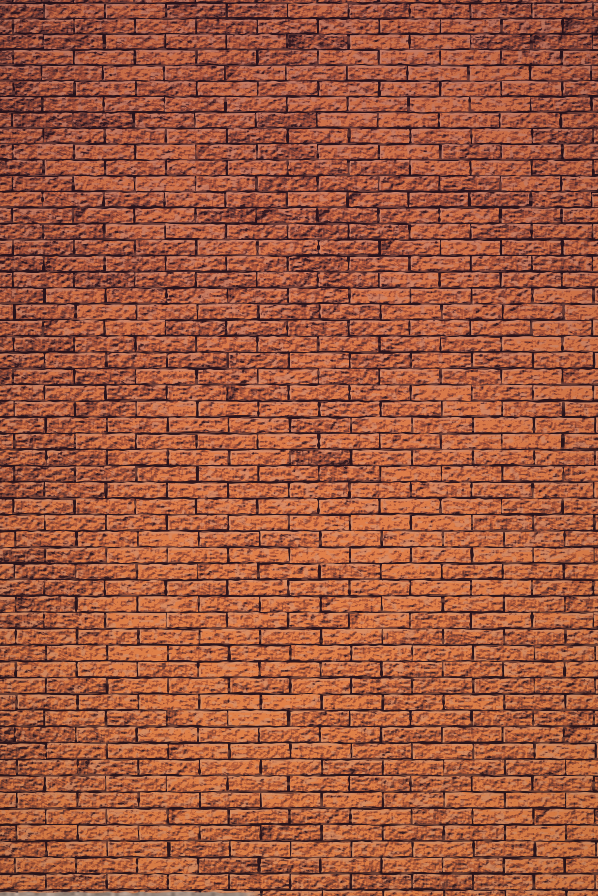
A WebGL 1 fragment shader for this texture:

```glsl
precision highp float;
// Sunlit wall of rough orange-red bricks in running bond, with thin shadowed joints.
uniform vec2 u_resolution;

float hash(vec2 p) {
    return fract(sin(dot(p, vec2(127.1, 311.7))) * 43758.5453);
}

float noise(vec2 p) {
    vec2 i = floor(p), f = fract(p);
    f = f * f * (3.0 - 2.0 * f);
    return mix(mix(hash(i), hash(i + vec2(1.0, 0.0)), f.x),
               mix(hash(i + vec2(0.0, 1.0)), hash(i + 1.0), f.x), f.y);
}

// Rough clay relief, stretched a little along the courses
float relief(vec2 p) {
    float h = 0.0, amp = 0.5;
    for (int i = 0; i < 3; i++) {
        h += amp * noise(p * vec2(3.4, 4.4));
        p = p * 1.8 + 17.3;
        amp *= 0.65;
    }
    return h;
}

float boxDistance(vec2 p, vec2 halfSize) {
    vec2 d = abs(p) - halfSize;
    return length(max(d, 0.0)) + min(max(d.x, d.y), 0.0);
}

// Shadow to sunlit clay
vec3 clayRamp(float t) {
    vec3 c = mix(vec3(0.21, 0.11, 0.13), vec3(0.40, 0.23, 0.21), smoothstep(0.0, 0.22, t));
    c = mix(c, vec3(0.56, 0.29, 0.22), smoothstep(0.22, 0.42, t));
    c = mix(c, vec3(0.70, 0.36, 0.24), smoothstep(0.42, 0.6, t));
    return mix(c, vec3(0.85, 0.485, 0.29), smoothstep(0.62, 0.84, t));
}

void main() {
    vec2 uv = gl_FragCoord.xy / u_resolution;
    float down = 1.0 - uv.y;

    // Courses are slightly shorter near the top of the wall
    float course = 54.7 * down + 0.88 * (1.0 - exp(-4.0 * down)) - 0.2;
    float row = floor(course);
    float along = uv.x * 9.8 + 0.8 + 0.5 * mod(row + 1.0, 2.0)
                - 0.06 * down + 0.05 * (hash(vec2(row, 3.7)) - 0.5);
    vec2 id = vec2(floor(along), row);
    vec2 wall = vec2(along * 3.8, course);
    float pixel = 56.0 / u_resolution.y;

    // Brick outline, measured in course heights
    vec2 p = vec2((fract(along) - 0.5) * 3.8, fract(course) - 0.5);
    p += (vec2(hash(id + 5.1), hash(id + 8.3)) - 0.5) * vec2(0.06, 0.04);
    p.y += p.x * 0.025 * (hash(id + 2.9) - 0.5);
    float wobble = 0.08 * (noise(wall * vec2(2.5, 4.0)) - 0.5);
    vec2 halfSize = vec2(1.85, 0.458) - 0.03 * vec2(hash(id + 1.3), hash(id + 6.6));
    float d = boxDistance(p, halfSize - 0.03) - 0.03 + wobble;
    float brick = 1.0 - smoothstep(-0.5 * pixel, 0.5 * pixel, d);

    // Relief lit from the upper left
    vec2 grain = wall + hash(id) * 9.0;
    float slope = relief(grain) - relief(grain - vec2(0.08, 0.11));
    float pits = smoothstep(0.6, 0.85, noise(grain * vec2(3.0, 5.5) + 31.0));
    float tone = 0.67 + 1.5 * slope - 0.2 * pits;

    // Brick to brick and broad weathering
    tone += 0.2 * (hash(id + 4.4) - 0.5) - 0.14 * step(0.95, hash(id + 7.7));
    tone += 0.18 * (noise(wall * vec2(0.16, 0.3)) - 0.5)
          + 0.22 * (noise(uv * vec2(3.0, 4.5) + 4.0) - 0.5);
    tone += 0.1 * (smoothstep(0.0, 1.0, down) - 0.5);

    // Bright upper and left edges, shaded lower edge
    float topEdge = 1.0 - smoothstep(0.05, 0.2, p.y + halfSize.y);
    float leftEdge = 1.0 - smoothstep(0.03, 0.15, p.x + halfSize.x);
    float lip = max(topEdge, leftEdge)
              * smoothstep(0.2, 0.6, noise(wall * vec2(1.6, 3.0) + 9.0));
    tone += 0.2 * lip - 0.16 * (1.0 - smoothstep(0.0, 0.12, halfSize.y - p.y));

    // Occasional slanted shadow across a brick end
    float slant = p.x + 1.4 + p.y * 0.9;
    float endShadow = step(0.93, hash(id + 12.1)) * (1.0 - smoothstep(-0.05, 0.12, slant));
    tone -= 0.32 * endShadow;

    // Pale dust on the edges and in scattered specks
    vec3 clay = clayRamp(tone);
    float dust = smoothstep(0.6, 0.82, noise(grain * vec2(3.0, 5.0) + 53.0));
    float pale = max(0.75 * lip, 0.6 * dust) * (1.0 - endShadow);
    clay = mix(clay, vec3(0.81, 0.56, 0.45), pale * smoothstep(0.25, 0.6, tone));

    // Deep joints with patches of mortar catching the light
    float mortar = smoothstep(0.5, 0.8, noise(wall * vec2(1.6, 4.0) + 71.0));
    vec3 joint = mix(vec3(0.16, 0.08, 0.11), vec3(0.50, 0.30, 0.25), 0.75 * mortar);
    vec3 color = mix(joint, clay, brick);

    // Redder and dimmer near the top, warmer toward the bottom
    color *= mix(vec3(0.94, 0.90, 0.98), vec3(1.02, 1.03, 0.96), smoothstep(0.0, 0.9, down));
    vec2 c = uv - 0.5;
    color *= 1.04 - 0.24 * dot(c, c);

    // Pale strip of paving along the lower left
    float paving = (1.0 - smoothstep(0.004, 0.006, uv.y + 0.002 * noise(wall * 2.0)))
                 * (1.0 - smoothstep(0.40, 0.45, uv.x));
    color = mix(color, vec3(0.66, 0.58, 0.53) * (0.75 + 0.4 * noise(wall * 4.0)), paving);

    gl_FragColor = vec4(clamp(color, 0.0, 1.0), 1.0);
}
```
